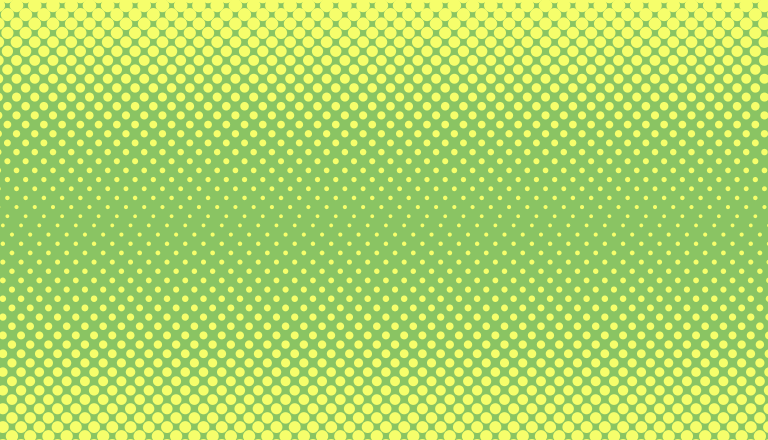
Write a Shadertoy shader that draws this pattern.

```glsl
// Halftone of yellow dots on green, swelling from the middle to the top and bottom edges.

const vec3 GREEN = vec3(0.54, 0.77, 0.39);
const vec3 YELLOW = vec3(0.965, 0.995, 0.42);

// Lengths are in canvas heights, phases in columns.
const float COLUMN_PITCH = 0.04146;
const float ROW_PITCH = 1.0 / 48.0;
const float FIRST_ROW = 0.0123;
const float MIDDLE_ROW = 24.0;
const float COLUMN_PHASE = 0.905;
const float LOWER_SHIFT = 0.25;
const float RADIUS_MIN = 0.0041;
const float RADIUS_TOP = 0.0157;
const float RADIUS_BOTTOM = 0.0141;
const float GROWTH = 1.1;

// Dot radius at a depth below the top edge.
float dotRadius(float depth) {
    float spread = min(abs(depth - 0.5) * 2.0, 1.05);
    float largest = depth < 0.5 ? RADIUS_TOP : RADIUS_BOTTOM;
    return mix(RADIUS_MIN, largest, pow(spread, GROWTH));
}

// Signed distance to the nearest dot of one row.
float rowDistance(vec2 p, float row) {
    float depth = FIRST_ROW + row * ROW_PITCH;
    float phase = COLUMN_PHASE + 0.5 * mod(row, 2.0);
    phase += LOWER_SHIFT * step(MIDDLE_ROW, row);
    float x = (fract(p.x / COLUMN_PITCH - phase + 0.5) - 0.5) * COLUMN_PITCH;
    return length(vec2(x, p.y - depth)) - dotRadius(depth);
}

void mainImage(out vec4 fragColor, in vec2 fragCoord) {
    vec2 p = fragCoord / iResolution.y;
    p.y = 1.0 - p.y;

    // Large dots overlap, so join the nearest row with its neighbours.
    float nearestRow = floor((p.y - FIRST_ROW) / ROW_PITCH + 0.5);
    float d = 1.0;
    for (int i = -1; i <= 1; i++) {
        d = min(d, rowDistance(p, nearestRow + float(i)));
    }

    // One pixel of edge smoothing.
    float pixel = 1.0 / iResolution.y;
    float ink = clamp(0.5 - d / pixel, 0.0, 1.0);
    fragColor = vec4(mix(GREEN, YELLOW, ink), 1.0);
}
```
